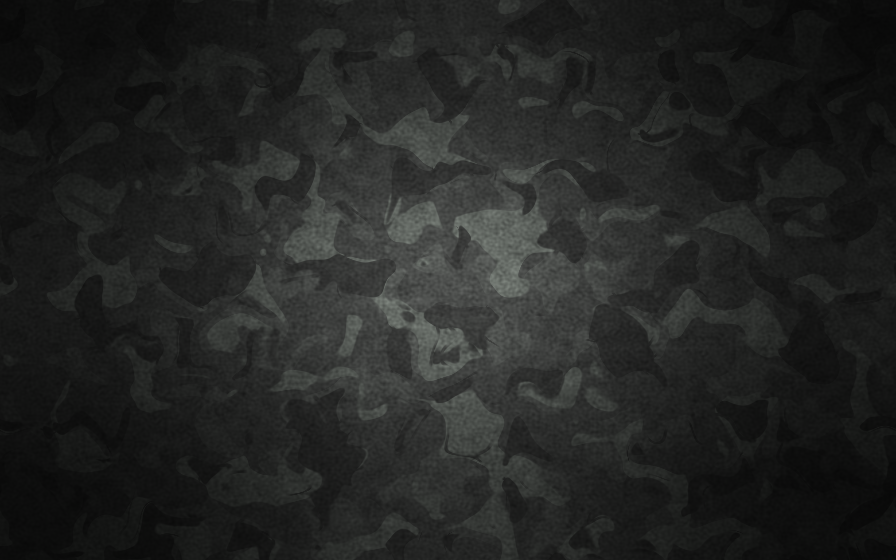
Write a WebGL 1 fragment shader that draws this pattern.

```glsl
precision highp float;

uniform vec2 u_resolution;

// Cloth tones at full light, from shadow to highlight
const vec3 DARK_TONE  = vec3(0.225, 0.228, 0.224);
const vec3 BASE_TONE  = vec3(0.302, 0.310, 0.302);
const vec3 MID_TONE   = vec3(0.348, 0.360, 0.348);
const vec3 LIGHT_TONE = vec3(0.425, 0.448, 0.425);

// Whole cell counts across the canvas keep every layer seamless
const vec2 PATCH_CELLS  = vec2(15.0, 11.0);
const vec2 LOBE_CELLS   = vec2(32.0, 22.0);
const vec2 WARP_CELLS   = vec2(20.0, 13.0);
const vec2 TWIG_CELLS   = vec2(18.0, 13.0);
const vec2 MOTTLE_CELLS = vec2(48.0, 36.0);
const vec2 CREASE_CELLS = vec2(90.0, 72.0);
const vec2 GRAIN_CELLS  = vec2(230.0, 160.0);

const vec2 WARP_AMOUNT = vec2(0.050, 0.075);
const float LOBE_WEIGHT = 0.5;
const float EDGE_SOFTNESS = 0.025;
const float LIGHT_LEVEL = 0.155;
const float MID_LEVEL = 0.11;
const float DARK_LEVEL = 0.20;
const float TWIG_WIDTH = 0.035;

const float MOTTLE_STRENGTH = 0.22;
const float CREASE_STRENGTH = 0.20;
const float GRAIN_STRENGTH = 0.34;
const vec2 VIGNETTE = vec2(1.15, 0.75);
const float PI = 3.14159265;

vec2 hash2(vec2 p) {
  vec3 q = fract(p.xyx * vec3(0.1031, 0.1030, 0.0973));
  q += dot(q, q.yzx + 33.33);
  return fract((q.xx + q.yz) * q.zy);
}

// Slope contribution of one wrapped lattice corner
float corner(vec2 cell, vec2 offset, vec2 cells, float seed) {
  vec2 slope = hash2(mod(cell, cells) + seed) * 2.0 - 1.0;
  return dot(slope, offset);
}

// Gradient noise that repeats over the unit square
float noise(vec2 uv, vec2 cells, float seed) {
  vec2 p = uv * cells;
  vec2 i = floor(p);
  vec2 f = p - i;
  vec2 w = f * f * f * (f * (f * 6.0 - 15.0) + 10.0);
  vec2 e = vec2(1.0, 0.0);
  float bottom = mix(corner(i, f, cells, seed),
                     corner(i + e.xy, f - e.xy, cells, seed), w.x);
  float top = mix(corner(i + e.yx, f - e.yx, cells, seed),
                  corner(i + e.xx, f - e.xx, cells, seed), w.x);
  return mix(bottom, top, w.y);
}

float patchField(vec2 uv, float seed) {
  return noise(uv, PATCH_CELLS, seed)
       + LOBE_WEIGHT * noise(uv, LOBE_CELLS, seed + 7.0);
}

float patchMask(float field, float level) {
  return smoothstep(level - EDGE_SOFTNESS, level + EDGE_SOFTNESS, field);
}

vec3 camouflage(vec2 uv) {
  // Bend the domain so the patches grow hooks and lobes
  vec2 bend = vec2(noise(uv, WARP_CELLS, 11.0), noise(uv, WARP_CELLS, 53.0));
  vec2 p = uv + WARP_AMOUNT * bend;

  float darkField = patchField(p, 131.0);
  float dark = patchMask(darkField, DARK_LEVEL);

  // Thin branches reach out around the dark patches
  float vein = abs(noise(p, TWIG_CELLS, 171.0));
  float twig = 1.0 - smoothstep(TWIG_WIDTH * 0.4, TWIG_WIDTH, vein);
  twig *= smoothstep(0.04, 0.16, darkField);

  vec3 color = mix(BASE_TONE, MID_TONE, patchMask(patchField(p, 217.0), MID_LEVEL));
  color = mix(color, LIGHT_TONE, patchMask(patchField(p, 307.0), LIGHT_LEVEL));
  return mix(color, DARK_TONE, max(dark * 0.85, twig * 0.75));
}

// Worn surface: blotches, fine creases and grain
float surface(vec2 uv) {
  float mottle = noise(uv, MOTTLE_CELLS, 401.0);
  vec2 p = uv + 0.01 * vec2(mottle, -mottle);
  float crease = 0.12 - abs(noise(p, CREASE_CELLS, 431.0));
  float grain = noise(uv, GRAIN_CELLS, 463.0);
  return 1.0 + MOTTLE_STRENGTH * mottle + CREASE_STRENGTH * crease
       + GRAIN_STRENGTH * grain;
}

// Periodic falloff, brightest in the centre
float vignette(vec2 uv) {
  vec2 s = sin(PI * (uv - 0.5));
  return exp(-dot(VIGNETTE, s * s));
}

void main() {
  vec2 uv = gl_FragCoord.xy / u_resolution;
  vec3 color = camouflage(uv) * surface(uv) * vignette(uv);
  gl_FragColor = vec4(color, 1.0);
}
```
